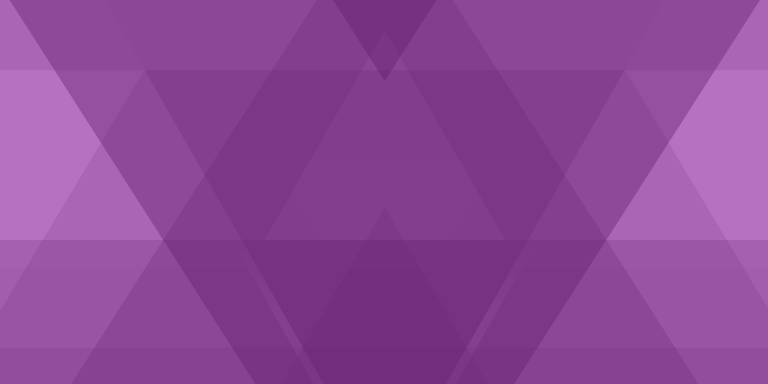
This background is drawn by a Shadertoy shader. Its source:

```glsl
// Tone: brightness above the darkest purple, scaled by each translucent layer
const float BASE_TONE = 0.315;
const vec3 DARKEST = vec3(0.40, 0.13, 0.44);
const float CENTRE_SHIFT = 0.002;

// Heights of the horizontal edges, measured down from the top
const float BAND_TOP = 0.183;
const float BAND_LOW = 0.625;
const float BAND_FAINT = 0.698;
const float BAND_FLOOR = 0.905;

// Mirrored slanted edges: half width at the top, growth per unit of depth
const vec2 BIG_DOWN = vec2(0.977, -0.640);
const vec2 BIG_UP = vec2(0.177, 0.640);
const vec2 TIP_DOWN = vec2(0.135, -0.640);
const vec2 MID_DOWN = vec2(0.729, -0.570);
const vec2 WIDE_UP = vec2(0.516, 0.600);
const vec2 PALE_UP = vec2(-0.045, 0.573);
const vec2 LOW_UP = vec2(-0.316, 0.585);
const vec2 FAINT_DOWN = vec2(0.545, -0.620);
const float STREAK_WIDTH = 0.026;

// Antialiased coverage of the positive side of a signed distance
float cover(float d) {
    return clamp(d * iResolution.y + 0.5, 0.0, 1.0);
}

// Coverage of the area between a slanted edge and its mirror image
float wedge(vec2 p, vec2 edge) {
    float gap = edge.x + edge.y * p.y - p.x;
    return cover(gap / sqrt(1.0 + edge.y * edge.y));
}

float layer(float coverage, float strength) {
    return mix(1.0, strength, coverage);
}

void mainImage(out vec4 fragColor, in vec2 fragCoord) {
    // Mirrored x from the centre, depth from the top, in canvas heights
    vec2 p = (fragCoord - vec2(0.5 * iResolution.x, 0.0)) / iResolution.y;
    p = vec2(abs(p.x - CENTRE_SHIFT), 1.0 - p.y);

    float belowTop = cover(p.y - BAND_TOP);
    float low = cover(p.y - BAND_LOW);
    float middle = wedge(p, MID_DOWN);
    float tone = BASE_TONE;

    // Horizontal bands
    tone *= layer(1.0 - belowTop, 0.85);
    tone *= layer(low, 0.78);
    tone *= layer(cover(p.y - BAND_FAINT), 0.96);
    tone *= layer(cover(p.y - BAND_FLOOR), 0.87);

    // Large overlapping triangles
    tone *= layer(wedge(p, WIDE_UP) * belowTop, 0.85);
    tone *= layer(wedge(p, BIG_DOWN), 0.58);
    tone *= layer(wedge(p, BIG_UP), 0.75);
    tone *= layer(middle, mix(0.97, 0.75, belowTop));

    // Small inner triangles
    tone *= layer(wedge(p, TIP_DOWN), 0.55);
    tone *= layer(wedge(p, PALE_UP) * (1.0 - low), 1.25);
    tone *= layer(wedge(p, LOW_UP), 0.82);
    tone *= layer(wedge(p, FAINT_DOWN) * cover(p.y - 0.417), 1.05);

    // Pale streaks along the lower sides of the middle triangle
    float streak = wedge(p, MID_DOWN + vec2(STREAK_WIDTH, 0.0)) - middle;
    tone *= layer(streak * low, 1.0 + 0.35 * smoothstep(BAND_LOW, 0.85, p.y));

    fragColor = vec4(DARKEST + tone, 1.0);
}
```
